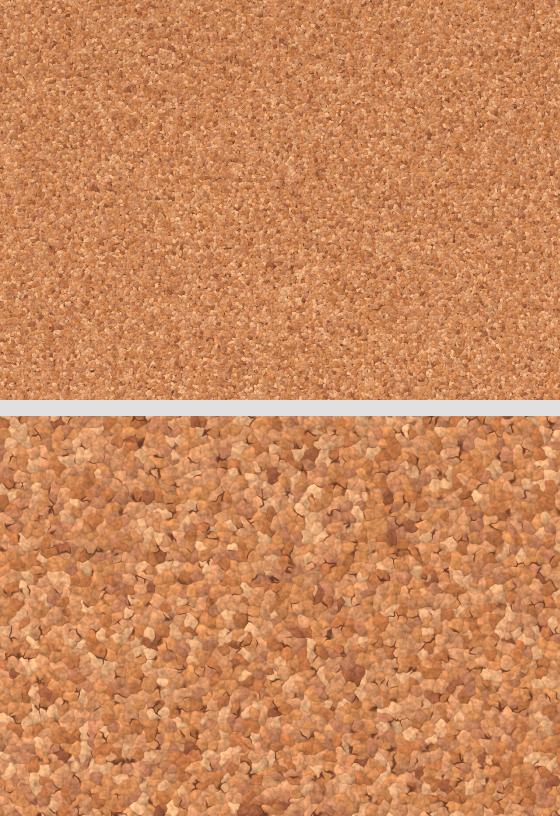
Top: the whole. Bottom: its middle third, enlarged.
This texture is drawn by a Shadertoy shader. Its source:

```glsl
const float GRAINS_PER_HEIGHT = 114.0;
const int SAMPLES = 2;

const vec3 CREVICE = vec3(0.36, 0.19, 0.13);
const vec3 BARK    = vec3(0.58, 0.33, 0.22);
const vec3 RUSSET  = vec3(0.73, 0.435, 0.25);
const vec3 ROSE    = vec3(0.74, 0.48, 0.345);
const vec3 OCHRE   = vec3(0.82, 0.535, 0.325);
const vec3 APRICOT = vec3(0.845, 0.585, 0.405);
const vec3 CREAM   = vec3(0.91, 0.69, 0.50);
const vec3 BINDER  = vec3(0.81, 0.54, 0.355);

vec3 hash3(vec2 p) {
    vec3 q = fract(p.xyx * vec3(0.1031, 0.1030, 0.0973));
    q += dot(q, q.yxz + 33.33);
    return fract((q.xxy + q.yzz) * q.zyx);
}

vec2 gradientAt(vec2 lattice) {
    float angle = 6.2832 * hash3(lattice + 71.0).x;
    return vec2(cos(angle), sin(angle));
}

float gradientNoise(vec2 p) {
    vec2 i = floor(p), f = p - i;
    vec2 u = f * f * f * (f * (f * 6.0 - 15.0) + 10.0);
    vec2 e = vec2(0.0, 1.0);
    float a = dot(gradientAt(i), f);
    float b = dot(gradientAt(i + e.yx), f - e.yx);
    float c = dot(gradientAt(i + e.xy), f - e.xy);
    float d = dot(gradientAt(i + e.yy), f - e.yy);
    return mix(mix(a, b, u.x), mix(c, d, u.x), u.y);
}

vec2 rotate(vec2 p, float angle) {
    float c = cos(angle), s = sin(angle);
    return vec2(c * p.x + s * p.y, c * p.y - s * p.x);
}

// Nearest stretched grain: x = gap to the neighbour, y = slope, zw = grain id
vec4 nearestGrain(vec2 p) {
    vec2 home = floor(p);
    float first = 9.0, second = 9.0, slope = 0.0;
    vec2 id = home;
    for (int y = -2; y <= 2; y++)
    for (int x = -2; x <= 2; x++) {
        vec2 cell = home + vec2(x, y);
        vec3 h = hash3(cell);
        vec2 offset = p - cell - h.xy;
        float stretch = mix(1.05, 1.5, h.x);
        vec2 q = rotate(offset, 6.2832 * h.z) * vec2(1.0 / stretch, stretch);
        float dist = mix(length(q), abs(q.x) + abs(q.y), 0.4);
        if (dist < first) {
            second = first;
            first = dist;
            id = cell;
            slope = dot(offset, vec2(-0.6, 0.8));
        } else {
            second = min(second, dist);
        }
    }
    return vec4(second - first, slope, id);
}

vec3 grainColor(float pick) {
    vec3 color = mix(BARK, RUSSET, step(0.025, pick));
    color = mix(color, ROSE, step(0.16, pick));
    color = mix(color, OCHRE, step(0.28, pick));
    color = mix(color, APRICOT, step(0.57, pick));
    return mix(color, CREAM, step(0.85, pick));
}

vec3 cork(vec2 uv) {
    // Ragged grain outlines
    vec2 p = uv * GRAINS_PER_HEIGHT;
    vec2 ragged = vec2(gradientNoise(p * 1.5), gradientNoise(p * 1.5 + 37.0));
    vec4 grain = nearestGrain(p + 0.35 * ragged);
    vec3 random = hash3(grain.zw + 213.0);

    // Grain body with mottling, pores and a tilt to the light
    vec3 color = mix(BINDER, grainColor(random.x), 0.82) * mix(0.95, 1.05, random.y);
    float pores = gradientNoise(p * 1.6 + 53.0) + 0.8 * gradientNoise(p * 3.4 + 19.0);
    color *= 1.0 + 0.20 * pores + 0.15 * grain.y;

    // Soft seams everywhere, deep crevices here and there
    float seam = 1.0 - smoothstep(0.02, 0.25, grain.x);
    float depth = 0.16 + 0.74 * smoothstep(0.14, 0.44, gradientNoise(p * 0.8 + 91.0));
    color = mix(color, CREVICE, seam * depth);

    // Broad drift across the board
    float drift = gradientNoise(uv * 2.6 + 5.0) + 0.6 * gradientNoise(uv * 8.0);
    float light = 0.02 * drift + 0.03 * (0.5 - uv.y);
    return color * (1.015 + light * vec3(0.8, 1.0, 1.25));
}

void mainImage(out vec4 fragColor, in vec2 fragCoord) {
    vec3 sum = vec3(0.0);
    for (int y = 0; y < SAMPLES; y++)
    for (int x = 0; x < SAMPLES; x++) {
        vec2 shift = (vec2(x, y) + 0.5) / float(SAMPLES) - 0.5;
        sum += cork((fragCoord + shift) / iResolution.y);
    }
    fragColor = vec4(clamp(sum / float(SAMPLES * SAMPLES), 0.0, 1.0), 1.0);
}
```
